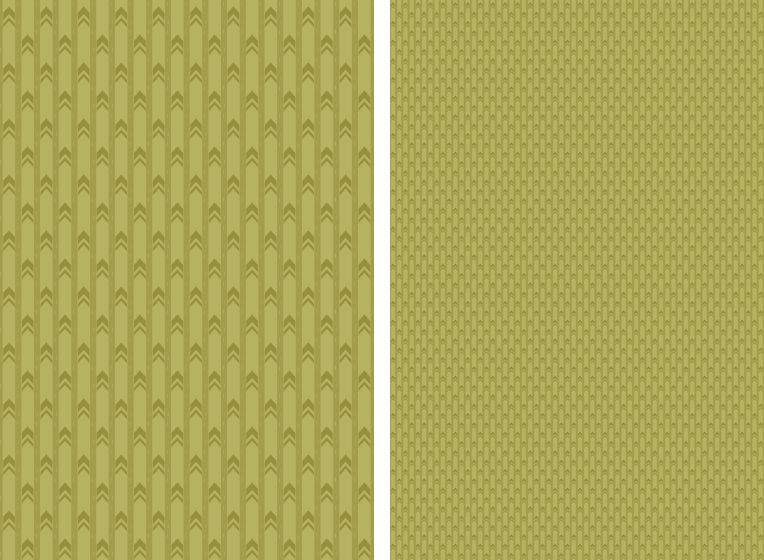
Left, the tile; right, the same tile 3 across and 3 down.
Reproduce this pattern procedurally as a Shadertoy shader.

```glsl
// Olive pinstripe wallpaper: vertical bands with fine stitched dashes, and between
// them half-dropped double arrowheads. Each arrowhead is a pair of chevron bands
// cut from one sheared coordinate; whole repeat counts make the sheet tile.

const vec3 LIGHT = vec3(0.71, 0.70, 0.38);
const vec3 MID   = vec3(0.64, 0.61, 0.29);
const vec3 DARK  = vec3(0.59, 0.56, 0.24);

const vec2  REPEATS = vec2(20.0, 10.0);  // columns across, arrowheads down
const vec2  SHIFT   = vec2(0.02, 0.115); // pattern offset, in repeats

// Lengths below are in column widths
const float CELL_HEIGHT  = 3.0;
const float STRIPE_HALF  = 0.163;
const float ARROW_HALF   = 0.31;
const float ARROW_SLOPE  = 1.1;
const vec2  HEAD_SPAN    = vec2(0.0, 0.40);  // thick chevron, top and bottom
const vec2  TAIL_SPAN    = vec2(0.59, 0.77); // thin chevron
const vec2  DASH_HALF    = vec2(0.018, 0.11);
const float DASH_OFFSET  = 0.035;
const vec2  DASH_PHASE   = vec2(0.14, 0.79); // in half repeats from the top
const vec2  DASH_OPACITY = vec2(0.75, 0.55);

// Antialiased coverage of a signed distance, negative inside
float fill(float d, float pixel) {
    return clamp(0.5 - d / pixel, 0.0, 1.0);
}

float boxDistance(vec2 p, vec2 halfSize) {
    vec2 q = abs(p) - halfSize;
    return max(q.x, q.y);
}

// Chevron band with vertical ends; p.y runs downward from the apex
float chevronDistance(vec2 p, vec2 span) {
    float v = p.y - ARROW_SLOPE * abs(p.x);
    float band = max(span.x - v, v - span.y) / length(vec2(1.0, ARROW_SLOPE));
    return max(band, abs(p.x) - ARROW_HALF);
}

// One stitch, repeated twice per cell height along a stripe
float dashDistance(float x, float down, float phase) {
    float y = (fract(down * 2.0 - phase + 0.5) - 0.5) * CELL_HEIGHT * 0.5;
    return boxDistance(vec2(x, y), DASH_HALF);
}

void mainImage(out vec4 fragColor, in vec2 fragCoord) {
    vec2 uv = fragCoord / iResolution.xy;
    float pixel = REPEATS.x / iResolution.x;
    float across = uv.x * REPEATS.x + SHIFT.x;
    float down = (1.0 - uv.y) * REPEATS.y;

    // Stripes centred on the column borders
    float stripeX = fract(across + 0.5) - 0.5;
    vec3 color = mix(LIGHT, MID, fill(abs(stripeX) - STRIPE_HALF, pixel));

    // Two staggered rows of pale stitches
    float dashA = fill(dashDistance(stripeX + DASH_OFFSET, down, DASH_PHASE.x), pixel);
    float dashB = fill(dashDistance(stripeX - DASH_OFFSET, down, DASH_PHASE.y), pixel);
    color = mix(color, LIGHT, max(dashA * DASH_OPACITY.x, dashB * DASH_OPACITY.y));

    // Arrowheads, dropped by half a repeat in every other column
    float drop = 0.5 * mod(floor(across), 2.0);
    float lead = 0.25; // keeps the cell seam away from the apex
    float y = (fract(down - SHIFT.y - drop + lead) - lead) * CELL_HEIGHT;
    vec2 p = vec2(fract(across) - 0.5, y);
    float arrow = min(chevronDistance(p, HEAD_SPAN), chevronDistance(p, TAIL_SPAN));
    color = mix(color, DARK, fill(arrow, pixel));

    fragColor = vec4(color, 1.0);
}
```
